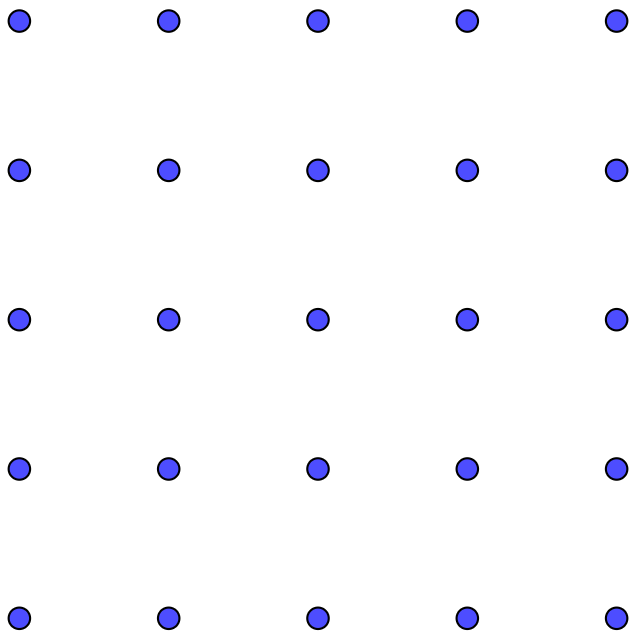
Write a Shadertoy shader that draws this pattern.

```glsl
// Square lattice of five by five blue discs with black outlines on white.

// Lengths are fractions of the canvas height.
const float SPACING = 0.2333;
const float OUTER_RADIUS = 0.0184;
const float OUTLINE_WIDTH = 0.0033;
const vec2 LATTICE_OFFSET = vec2(0.0, 0.0005);

const vec3 PAPER = vec3(1.0);
const vec3 OUTLINE = vec3(0.0);
const vec3 FILL = vec3(0.302, 0.302, 1.0);

// Offset from the nearest lattice point, with a point at the origin.
vec2 repeatCell(vec2 p) {
    return (fract(p / SPACING + 0.5) - 0.5) * SPACING;
}

// Antialiased coverage of a disc.
float disc(vec2 p, float radius, float pixel) {
    return clamp(0.5 - (length(p) - radius) / pixel, 0.0, 1.0);
}

void mainImage(out vec4 fragColor, in vec2 fragCoord) {
    float pixel = 1.0 / iResolution.y;
    vec2 p = (fragCoord - 0.5 * iResolution.xy) * pixel;
    vec2 cell = repeatCell(p - LATTICE_OFFSET);

    // Outline disc first, then the fill inside it.
    vec3 color = mix(PAPER, OUTLINE, disc(cell, OUTER_RADIUS, pixel));
    color = mix(color, FILL, disc(cell, OUTER_RADIUS - OUTLINE_WIDTH, pixel));

    fragColor = vec4(color, 1.0);
}
```
